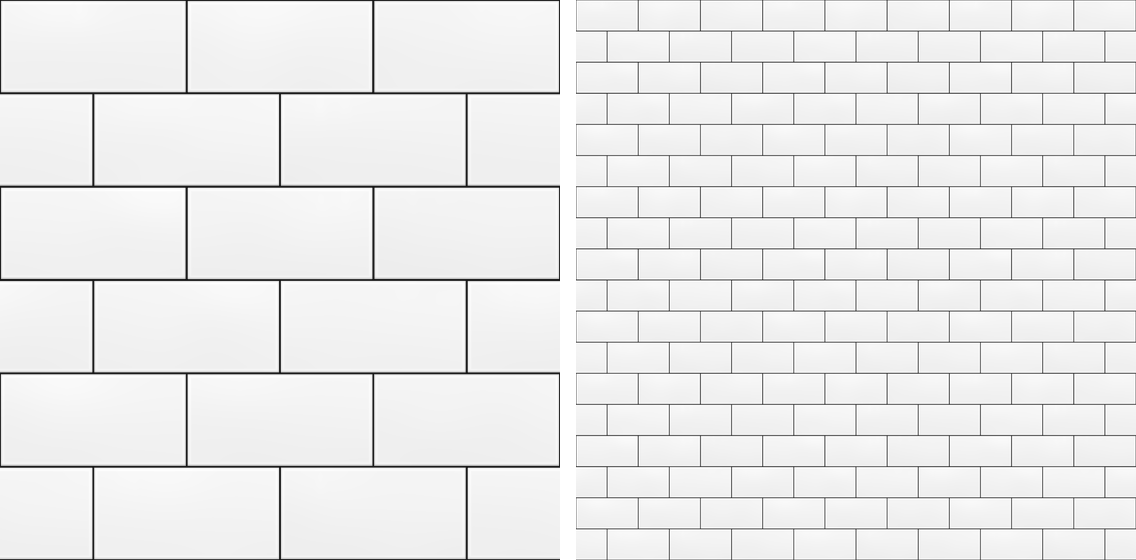
Left, the tile; right, the same tile 3 across and 3 down.
A Shadertoy shader for this texture:

```glsl
// Glossy white wall tiles in a half-offset running bond with thin dark grout.
// Each tile is a rounded-box distance field; hashes keyed on the wrapped tile
// index vary its size, tone and soft reflections, so the pattern repeats.

const vec2 TILE_COUNT = vec2(3.0, 6.0);     // repeats across and down
const float GROUT_WIDTH = 0.0036;           // in canvas units
const float EDGE_SOFTNESS = 0.0014;
const float CORNER_RADIUS = 0.0012;
const float EDGE_JITTER = 0.0003;           // uneven joint widths
const vec3 GROUT_COLOR = vec3(0.09);
const vec3 GLAZE_LOW = vec3(0.936);         // lower part of a tile
const vec3 GLAZE_HIGH = vec3(0.962);        // upper part of a tile
const float TONE_VARIATION = 0.008;
const float GLOW_STRENGTH = 0.024;
const float STREAK_STRENGTH = 0.010;
const float CLOUD_STRENGTH = 0.008;
const float RIM_LIGHT = 0.025;
const float RIM_SHADE = 0.07;

float hash(vec2 p) {
    vec3 q = fract(p.xyx * vec3(0.1031, 0.1030, 0.0973));
    q += dot(q, q.yzx + 33.33);
    return fract((q.x + q.y) * q.z);
}

float valueNoise(vec2 p) {
    vec2 i = floor(p), f = fract(p);
    f = f * f * (3.0 - 2.0 * f);
    return mix(mix(hash(i), hash(i + vec2(1, 0)), f.x),
               mix(hash(i + vec2(0, 1)), hash(i + vec2(1, 1)), f.x), f.y);
}

float roundedBox(vec2 p, vec2 halfSize, float radius) {
    vec2 q = abs(p) - halfSize + radius;
    return length(max(q, 0.0)) + min(max(q.x, q.y), 0.0) - radius;
}

// Glaze brightness inside one tile; local runs from 0 to 1.
vec3 glaze(vec2 local, vec2 id) {
    vec2 seed = id * 17.0 + 5.0;
    float lift = smoothstep(0.0, 1.0, local.y * 0.85 + local.x * 0.15);
    vec3 color = mix(GLAZE_LOW, GLAZE_HIGH, lift);
    color += TONE_VARIATION * (hash(seed) - 0.5);

    // Broad reflection near the top edge
    vec2 center = vec2(mix(0.1, 0.9, hash(seed + 1.0)), 0.92);
    vec2 offset = (local - center) / vec2(0.28, 0.30);
    float amount = hash(seed + 2.0);
    color += GLOW_STRENGTH * amount * amount * exp(-dot(offset, offset));

    // Faint upright streaks inside the reflection
    float streak = smoothstep(0.55, 0.9, valueNoise(vec2(local.x * 14.0, local.y * 1.5) + seed));
    float reach = smoothstep(0.6, 0.95, local.y) * exp(-offset.x * offset.x);
    color += STREAK_STRENGTH * streak * reach * hash(seed + 3.0);

    // Gentle clouding of the surface
    return color + CLOUD_STRENGTH * (valueNoise(local * vec2(3.0, 2.0) + seed + 40.0) - 0.5);
}

void mainImage(out vec4 fragColor, in vec2 fragCoord) {
    vec2 uv = fragCoord / iResolution.xy;
    float pixel = 1.0 / min(iResolution.x, iResolution.y);

    // Running bond: every other row is shifted by half a tile
    vec2 grid = uv * TILE_COUNT;
    grid.x += 0.5 * (1.0 - mod(floor(grid.y), 2.0));
    vec2 id = mod(floor(grid), TILE_COUNT);
    vec2 local = fract(grid);

    // Tile outline with slightly uneven joints
    vec2 tileSize = 1.0 / TILE_COUNT;
    vec2 wobble = vec2(hash(id + 61.0), hash(id + 83.0)) - 0.5;
    vec2 p = (local - 0.5) * tileSize - wobble * EDGE_JITTER;
    float trim = EDGE_JITTER * (hash(id + 97.0) - 0.5);
    vec2 halfSize = 0.5 * (tileSize - GROUT_WIDTH) + trim;
    float dist = roundedBox(p, halfSize, CORNER_RADIUS);

    // Bevel: light along the rim, shade along the bottom
    vec3 color = glaze(local, id);
    float rim = exp(-pow((dist + 0.0045) / 0.0018, 2.0));
    color += RIM_LIGHT * rim;
    float bottomGap = p.y + halfSize.y;
    color -= RIM_SHADE * exp(-pow((bottomGap - 0.0015) / 0.0016, 2.0));

    // Grout
    float softness = max(EDGE_SOFTNESS, 0.75 * pixel);
    color = mix(color, GROUT_COLOR, smoothstep(-softness, softness, dist));

    fragColor = vec4(clamp(color, 0.0, 1.0), 1.0);
}
```
